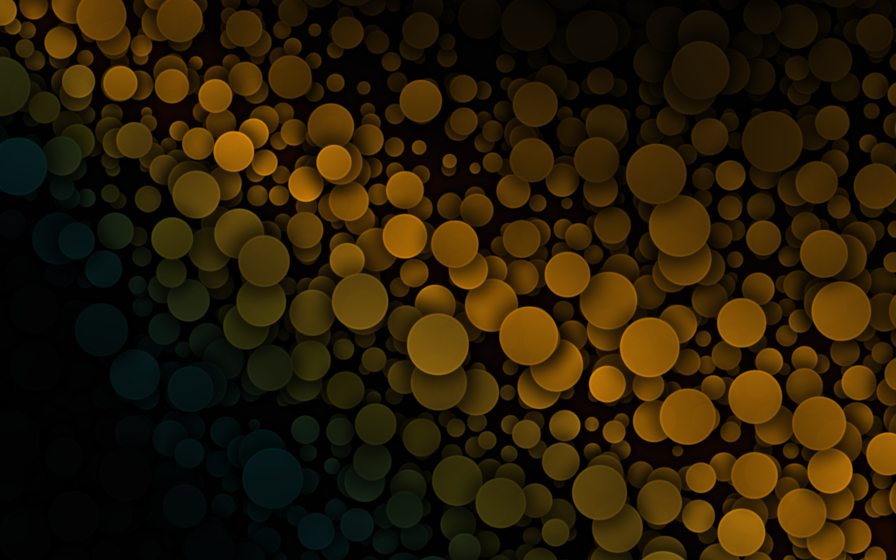
A Shadertoy shader for this background:

```glsl
// Overlapping amber, olive and teal discs scattered along a glowing diagonal on black.

#define RIDGE_TOP 1.03      // height of the bright diagonal at the left edge
#define RIDGE_SLOPE 0.6     // fall of the diagonal per unit of width
#define LAYERS 6            // disc layers, back to front
#define CELL_MIN 0.05       // grid cell of the rearmost layer
#define CELL_MAX 0.145      // grid cell of the front layer
#define OPACITY 0.93
#define SHADOW 0.55
#define RIM 0.16
#define GLOW 0.10

const vec3 AMBER = vec3(0.74, 0.46, 0.025);
const vec3 GOLD  = vec3(0.47, 0.34, 0.055);
const vec3 OLIVE = vec3(0.22, 0.20, 0.035);
const vec3 GREEN = vec3(0.07, 0.14, 0.09);
const vec3 TEAL  = vec3(0.02, 0.105, 0.11);
const vec3 NIGHT = vec3(0.012, 0.014, 0.014);

vec3 hash3(vec2 cell, float seed) {
    vec3 q = fract(vec3(cell.xyx + seed * 17.3) * vec3(0.1031, 0.1030, 0.0973));
    q += dot(q, q.yxz + 33.33);
    return fract((q.xxy + q.yzz) * q.zyx);
}

// Signed height over the diagonal, fanned out towards the left
float ridgeDistance(vec2 p) {
    float spread = 1.9 - 0.9 * p.x + smoothstep(0.3, 0.0, p.x);
    return (p.y - RIDGE_TOP + RIDGE_SLOPE * p.x) * max(spread, 0.3);
}

// Amber on the ridge, brown to black above, olive to teal to black below
vec3 palette(vec2 p) {
    float t = ridgeDistance(p);
    float below = max(-t, 0.0);
    vec3 col = mix(AMBER, GOLD, smoothstep(0.04, 0.25, below));
    col = mix(col, OLIVE, smoothstep(0.2, 0.5, below));
    col = mix(col, GREEN, smoothstep(0.45, 0.7, below));
    col = mix(col, TEAL, smoothstep(0.65, 0.85, below));
    col = mix(col, NIGHT, smoothstep(0.85, 1.35, below));
    float above = max(t, 0.0);
    float fade = exp(-2.6 * above) * smoothstep(0.68, 0.28, above);
    return mix(NIGHT, col, fade);
}

// Black with a faint red warmth along the ridge
vec3 background(vec2 p) {
    float t = ridgeDistance(p);
    float warmth = exp(-28.0 * t * t);
    return vec3(0.008, 0.008, 0.007) + GLOW * warmth * vec3(1.0, 0.22, 0.02);
}

// Lays one jittered grid of discs, with soft shadows, over col
vec3 discLayer(vec3 col, vec2 p, float depth, float seed) {
    float cell = mix(CELL_MIN, CELL_MAX, depth);
    float pixel = 1.0 / iResolution.y;
    vec2 shift = vec2(0.37, 0.61) * seed;
    vec2 home = floor(p / cell + shift);

    for (int j = -1; j <= 1; j++)
    for (int i = -1; i <= 1; i++) {
        vec2 id = home + vec2(i, j);
        vec3 place = hash3(id, seed);
        vec3 look = hash3(id, seed + 41.0);
        float jitter = mix(0.35, 0.75, depth);
        vec2 centre = (id + 0.5 + jitter * (place.xy - 0.5) - shift) * cell;

        // Large discs thin out in a pocket above the middle of the ridge
        vec2 pocket = centre - vec2(1.02, 0.64);
        float sparse = depth * exp(-14.0 * dot(pocket, pocket));
        float presence = mix(0.85, 0.55, depth) * (1.0 - 0.5 * sparse);
        if (place.z > presence) continue;

        float radius = cell * mix(0.17, 0.39, sqrt(look.x));
        vec2 offset = p - centre;
        float d = length(offset) - radius;

        // Shadow cast on the discs behind
        float reach = 0.42 * cell;
        float shade = 1.0 - smoothstep(-0.1 * reach, reach, d);
        col *= 1.0 - SHADOW * shade * shade;

        // Body with a slight directional gradient
        float angle = 6.2832 * look.z;
        float side = dot(offset, vec2(cos(angle), sin(angle))) / radius;
        float light = mix(0.7, 1.08, look.y) * mix(0.8, 1.0, depth);
        vec3 body = palette(centre) * light * (1.0 + 0.13 * side);

        // Thin bright rim
        float rim = 1.0 - smoothstep(0.0, 0.0035, abs(d + 0.002));
        body *= 1.0 + RIM * rim;

        float cover = 1.0 - smoothstep(-pixel, pixel, d);
        col = mix(col, body, cover * OPACITY);
    }
    return col;
}

void mainImage(out vec4 fragColor, in vec2 fragCoord) {
    vec2 p = fragCoord / iResolution.y;
    p.x *= 1.6 * iResolution.y / iResolution.x;   // keep the layout on any width

    vec3 col = background(p);
    for (int k = 0; k < LAYERS; k++) {
        float depth = float(k) / float(LAYERS - 1);
        col = discLayer(col, p, depth, float(k) + 1.0);
    }
    fragColor = vec4(col, 1.0);
}
```
